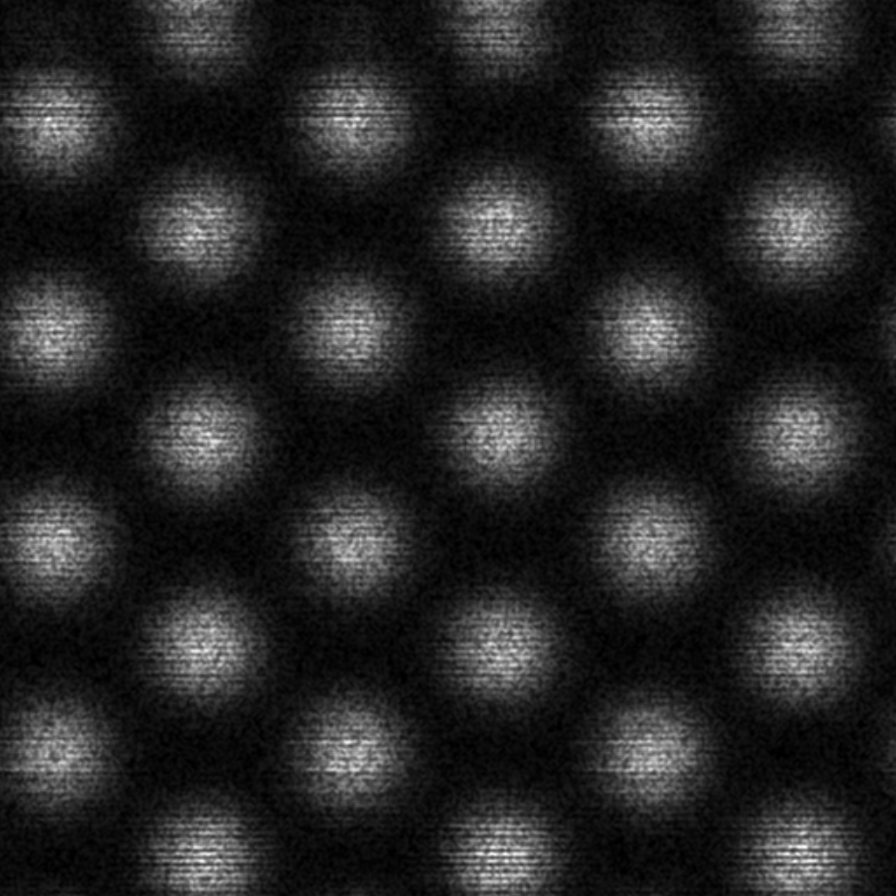
Reproduce this pattern procedurally as a WebGL 1 fragment shader.

```glsl
precision highp float;

uniform vec2 u_resolution;

float hash(vec2 p) {
    vec3 q = fract(vec3(p.xyx) * 0.1031);
    q += dot(q, q.yzx + 33.33);
    return fract((q.x + q.y) * q.z);
}

float valueNoise(vec2 p) {
    vec2 cell = floor(p);
    vec2 f = fract(p);
    float low = mix(hash(cell), hash(cell + vec2(1.0, 0.0)), f.x);
    float high = mix(hash(cell + vec2(0.0, 1.0)), hash(cell + 1.0), f.x);
    return mix(low, high, f.y);
}

// Soft round spots on a rectangular lattice, slightly varied per cell
float spots(vec2 p, vec2 center) {
    vec2 spacing = vec2(0.3327, 0.2344);
    vec2 grid = (p - center) / spacing + 0.5;
    vec2 id = floor(grid) + 20.0 + center * 31.0;
    vec2 d = (fract(grid) - 0.5) * spacing;
    d -= (vec2(hash(id), hash(id + 7.3)) - 0.5) * 0.006;
    float peak = 0.53 + 0.06 * hash(id + 3.1);
    return peak * exp(-dot(d, d) / (2.0 * 0.0365 * 0.0365));
}

void main() {
    vec2 uv = gl_FragCoord.xy / u_resolution;

    // Scan drift along the first lines at the top
    vec2 p = uv;
    float drift = smoothstep(0.93, 1.0, uv.y);
    p += vec2(0.006, -0.045) * drift;

    // Fine row jitter
    float rowNoise = valueNoise(vec2(5.0, uv.y * 256.0)) - 0.5;
    p.x += 0.008 * rowNoise;

    // Two interleaved lattices form the staggered array
    float level = spots(p, vec2(0.0613, 0.8633)) + spots(p, vec2(0.2277, 0.7461));

    // Alternating scan lines, stronger near the top and bottom
    float edge = smoothstep(0.25, 0.45, abs(uv.y - 0.5));
    float lines = cos(6.28318 * 128.0 * uv.y) * (0.35 + valueNoise(vec2(2.0, uv.y * 24.0)));
    level *= 1.0 + (0.13 + 0.09 * edge) * lines + (0.2 + 0.25 * edge) * rowNoise;

    // Signal-dependent grain over a dark floor
    float grain = valueNoise(uv * 256.0) + valueNoise(uv * 256.0 + 311.5) - 1.0;
    float value = 0.028 + level + grain * (0.055 + 0.5 * level);

    gl_FragColor = vec4(vec3(clamp(value, 0.0, 1.0)), 1.0);
}
```
